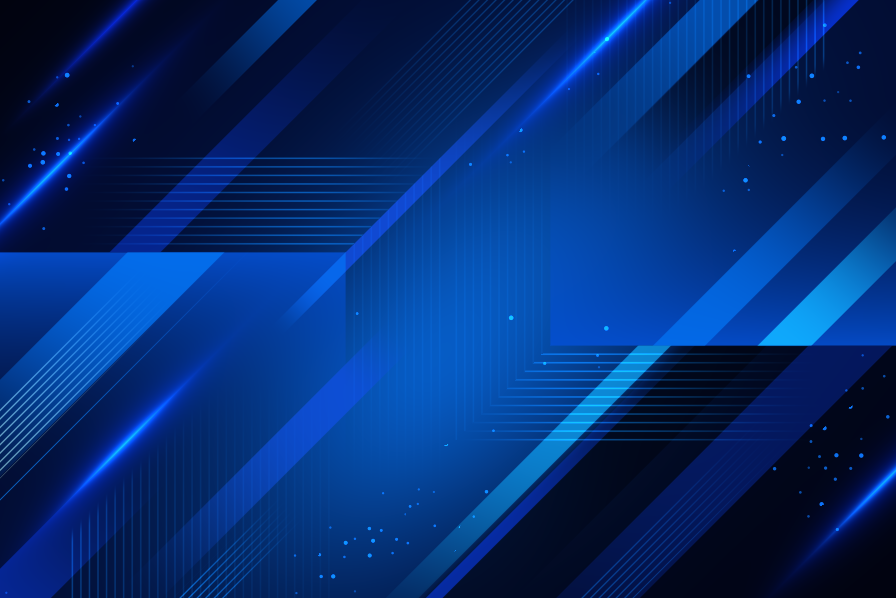
Reproduce this background procedurally as a WebGL 2 fragment shader.

```glsl
#version 300 es
precision highp float;
uniform vec2 u_resolution;
out vec4 fragColor;

const vec3 INK = vec3(0.003, 0.012, 0.06);
const vec3 NAVY = vec3(0.008, 0.045, 0.19);
const vec3 ROYAL = vec3(0.03, 0.20, 0.78);
const vec3 COBALT = vec3(0.015, 0.31, 0.82);
const vec3 AZURE = vec3(0.01, 0.45, 0.95);
const vec3 CYAN = vec3(0.06, 0.68, 1.0);
const float CORNER = 0.578;
const float PITCH = 0.0143;

vec2 hash2(vec2 p) {
  vec3 h = fract(vec3(p.xyx) * vec3(0.1031, 0.1030, 0.0973));
  h += dot(h, h.yzx + 33.33);
  return fract((h.xx + h.yz) * h.zy);
}

float gradientDot(vec2 cell, vec2 offset, vec2 f) {
  return dot(hash2(cell + offset + 40.0) * 2.0 - 1.0, f - offset);
}

float gradientNoise(vec2 p) {
  vec2 i = floor(p), f = fract(p), u = f * f * (3.0 - 2.0 * f);
  return mix(mix(gradientDot(i, vec2(0, 0), f), gradientDot(i, vec2(1, 0), f), u.x),
             mix(gradientDot(i, vec2(0, 1), f), gradientDot(i, vec2(1, 1), f), u.x), u.y);
}

float bell(float x, float center, float width) {
  float t = (x - center) / width;
  return exp(-t * t);
}

float band(float x, vec2 edges, float px) {
  return smoothstep(-px, px, x - edges.x) * smoothstep(-px, px, edges.y - x);
}

// Diagonal strip that grows from reach.x (clear) to reach.y (full)
float beam(vec2 q, vec2 edges, vec2 reach, float px) {
  float t = clamp((q.y - reach.x) / (reach.y - reach.x), 0.0, 1.0);
  return band(q.x, edges, px) * t * t * (3.0 - 2.0 * t);
}

float stripes(float d, float pitch, float px) {
  float distanceToLine = abs(fract(d / pitch + 0.5) - 0.5) * pitch;
  return 1.0 - smoothstep(0.0, 0.0008 + px, distanceToLine);
}

// Glowing streak: hot core within a wide blue halo
vec3 neon(vec2 q, vec2 center, float len) {
  float d = abs(q.x - center.x);
  float core = exp(-d / 0.006) * bell(q.y, center.y, len);
  float halo = exp(-d / 0.028) * bell(q.y, center.y, len * 1.9);
  return CYAN * core * 0.9 + vec3(0.0, 0.10, 0.65) * halo;
}

float panel(vec2 p, float px) {
  float d = max(p.x, p.y) - CORNER;
  float fade = clamp(1.0 - (CORNER - p.y) / 0.42, 0.0, 1.0);
  return (1.0 - smoothstep(-px, px, d)) * fade * fade;
}

// Nested outlines around a panel, and upright lines below the diagonal
float lineArt(vec2 p, float px) {
  float d = max(p.x, p.y) - CORNER;
  float rows = smoothstep(0.12, 0.5, p.x) * (1.0 - smoothstep(0.5, 0.74, p.x));
  float strength = p.y > p.x ? 0.55 * rows : 0.07 * smoothstep(0.15, 0.5, p.y);
  float nested = stripes(d, PITCH, px) * band(d, vec2(0.007, 0.168), px) * strength;
  float upright = band(p.x, vec2(0.118, 0.56), px) * smoothstep(0.0, 0.03, p.x - p.y);
  upright *= exp(-(p.x - 0.12) * 5.0) * (1.0 - smoothstep(0.1, 0.4, p.y));
  return nested + stripes(p.x - 0.121, PITCH, px) * upright * 0.38;
}

float dots(vec2 p, float cell, float density, float px) {
  vec2 id = floor(p / cell), seed = hash2(id), jitter = hash2(id + 71.0);
  float radius = mix(0.0008, 0.003, seed.y * seed.y);
  float d = length(p - (id + 0.25 + 0.5 * jitter) * cell);
  float glow = 1.0 - smoothstep(radius, radius + px * 1.2, d);
  return glow * step(seed.x, density) * (0.35 + 0.65 * seed.y);
}

void main() {
  vec2 p = gl_FragCoord.xy / u_resolution.y;
  vec2 size = vec2(u_resolution.x / u_resolution.y, 1.0);
  float px = 1.0 / u_resolution.y;
  vec2 q = vec2(p.x - p.y + 1.0, p.x + p.y); // across, along the diagonal
  float left = panel(p, px), right = panel(size - p, px);
  float inLeft = 1.0 - smoothstep(-px, px, max(p.x, p.y) - CORNER);
  float inRight = 1.0 - smoothstep(-px, px, max(size.x - p.x, 1.0 - p.y) - CORNER);

  // Central haze and dark corners
  float haze = bell(q.x, 1.33, 0.39) * bell(q.y, 1.2, 0.68);
  haze *= 1.0 + 0.15 * gradientNoise(p * 3.0);
  vec3 color = mix(NAVY, vec3(0.025, 0.37, 0.79), haze);
  color = mix(color, INK, smoothstep(0.65, 1.25, abs(q.x - 1.25)));
  color = mix(color, INK, 0.6 * smoothstep(1.69, 1.73, q.x) * (1.0 - inRight));
  color = mix(color, INK, 0.6 * beam(q, vec2(1.74, 1.86), vec2(0.8, 1.4), px) * (1.0 - inRight));
  color = mix(color, INK, 0.65 * beam(q, vec2(1.27, 1.38), vec2(1.75, 2.15), px));

  // Panels
  color = mix(color, COBALT, 0.92 * max(left, right));

  // Upper beams
  color = mix(color, AZURE, 0.65 * beam(q, vec2(0.465, 0.53), vec2(1.1, 1.6), px));
  color = mix(color, ROYAL, 0.6 * beam(q, vec2(0.605, 0.69), vec2(1.7, 0.8), px) * (1.0 - inLeft));
  color = mix(color, AZURE, 0.6 * beam(q, vec2(1.17, 1.268), vec2(1.65, 2.2), px));
  color = mix(color, vec3(0.03, 0.22, 0.95), 0.8 * beam(q, vec2(1.36, 1.436), vec2(1.75, 2.45), px) * smoothstep(1.34, 1.436, q.x));
  color = mix(color, vec3(0.07, 0.30, 0.88), 0.85 * beam(q, vec2(1.0, 1.032), vec2(1.95, 1.3), px) * smoothstep(0.93, 1.1, q.y));
  color = mix(color, AZURE, 0.7 * beam(q, vec2(1.0, 1.032), vec2(0.9, 1.1), px) * inLeft);

  // Left and lower beams
  color = mix(color, AZURE, 0.85 * beam(q, vec2(0.635, 0.797), vec2(0.0, 0.85), px) * inLeft);
  color = mix(color, ROYAL, 0.65 * beam(q, vec2(0.951, 1.085), vec2(0.5, -0.05), px));
  color = mix(color, vec3(0.06, 0.31, 0.87), 0.8 * beam(q, vec2(1.187, 1.27), vec2(0.2, 0.9), px) * (1.0 - smoothstep(0.92, 1.12, q.y)));

  // Right beams
  color = mix(color, AZURE, 0.75 * beam(q, vec2(1.67, 1.757), vec2(2.35, 1.65), px) * inRight);
  color = mix(color, CYAN, 0.95 * beam(q, vec2(1.845, 1.935), vec2(2.3, 1.72), px) * inRight);
  color = mix(color, CYAN, 0.7 * beam(q, vec2(1.645, 1.70), vec2(0.5, 1.3), px) * (1.0 - inRight));
  color = mix(color, ROYAL, 0.75 * beam(q, vec2(1.712, 1.74), vec2(1.6, 0.9), px) * (1.0 - inRight));
  color = mix(color, ROYAL, 0.38 * beam(q, vec2(1.93, 2.07), vec2(0.4, 1.5), px) * (1.0 - inRight));

  // Neon streaks
  color += neon(q, vec2(0.375, 0.79), 0.17) + neon(q, vec2(1.08, 1.99), 0.18);
  color += neon(q, vec2(0.951, 0.46), 0.13) + neon(q, vec2(2.285, 1.69), 0.15);
  color += vec3(0.02, 0.13, 0.75) * exp(-abs(q.x - 0.229) / 0.014) * smoothstep(0.75, 1.2, q.y);

  // Fine lines
  float fine = lineArt(p, px) + lineArt(size - p, px);
  float diagonal = stripes(q.x, PITCH, px * 1.4);
  fine += 0.32 * diagonal * beam(q, vec2(0.78, 0.965), vec2(1.3, 1.9), px);
  fine += 0.6 * diagonal * beam(q, vec2(1.29, 1.375), vec2(0.65, 0.3), px);
  fine += 0.4 * diagonal * beam(q, vec2(1.97, 2.06), vec2(1.6, 0.95), px);
  fine += 0.65 * stripes(q.x - 0.836, 4.0, px) * beam(q, vec2(0.8, 0.87), vec2(1.05, 0.2), px);
  color += vec3(0.04, 0.45, 0.75) * fine;
  color += vec3(0.4, 0.5, 0.4) * diagonal * beam(q, vec2(0.68, 0.80), vec2(0.8, 0.2), px);

  // Drifting sparks
  float density = 0.5 * bell(q.x, 0.34, 0.09) * bell(q.y, 0.83, 0.22);
  density += 0.4 * bell(q.x, 2.16, 0.09) * bell(q.y, 1.67, 0.2);
  density += bell(q.x, 1.53, 0.09) * (0.04 + 0.4 * bell(q.y, 0.75, 0.22) + 0.4 * bell(q.y, 2.15, 0.2));
  density += 0.2 * bell(q.x, 1.1, 0.05) * bell(q.y, 1.85, 0.3);
  color += vec3(0.05, 0.45, 0.9) * dots(p, 0.021, density, px);

  fragColor = vec4(clamp(color, 0.0, 1.0), 1.0);
}
```
